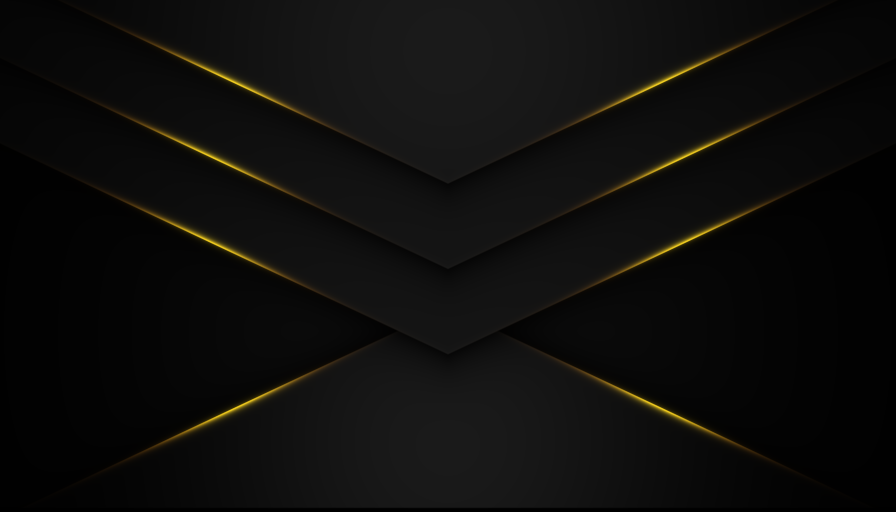
This background is drawn by a Shadertoy shader. Its source:

```glsl
#define EDGE_SLOPE 0.471
#define LOWEST_TIP 0.308
#define TIP_SPACING 0.1667
#define LOWER_APEX 0.3995
#define SHADOW_SIZE 0.032
#define SHADOW_DEPTH 0.75
#define RIM_WIDTH 0.0045
#define GLOW_LENGTH 0.15
#define TAIL_LENGTH 0.27
#define AMBER vec3(0.80, 0.44, 0.06)
#define YELLOW vec3(1.00, 0.84, 0.08)
#define BOTTOM_STRIP 0.008

// x: signed distance to an upward wedge with its tip at zero; y: place along its edge
vec2 wedge(vec2 p) {
    vec2 q = vec2(abs(p.x), p.y);
    vec2 edge = normalize(vec2(1.0, EDGE_SLOPE));
    float along = max(dot(q, edge), 0.0);
    float side = q.x * EDGE_SLOPE - q.y;
    return vec2(length(q - edge * along) * sign(side), along);
}

float spot(vec2 p, vec2 centre, vec2 size) {
    vec2 d = (p - centre) / size;
    return exp(-dot(d, d));
}

// Lays a panel with a shadow outside and a golden rim inside its edge
vec3 layPanel(vec3 below, vec2 w, float shade, float glowCentre, float pixel) {
    float d = w.x;
    float shadow = SHADOW_DEPTH * exp(-max(d, 0.0) / SHADOW_SIZE);
    float offset = w.y - glowCentre;
    float core = exp(-pow(abs(offset) / GLOW_LENGTH, 2.0));
    float tail = 0.25 * exp(-pow(abs(offset) / TAIL_LENGTH, 2.0));
    vec3 light = mix(AMBER, YELLOW, core) * (core + tail);

    float rim = exp(-max(-d, 0.0) / RIM_WIDTH);
    float spill = 0.22 * exp(-max(d, 0.0) / RIM_WIDTH);
    vec3 outside = below * (1.0 - shadow) + light * spill;
    vec3 inside = vec3(shade) + light * rim + 0.018 * rim * exp(-w.y * 4.0);
    return mix(outside, inside, smoothstep(pixel, -pixel, d));
}

void mainImage(out vec4 fragColor, in vec2 fragCoord) {
    float pixel = 1.0 / iResolution.y;
    vec2 p = (fragCoord - vec2(0.5 * iResolution.x, 0.0)) * pixel;

    // Dark side walls
    vec3 col = vec3(0.055 * spot(p, vec2(0.0, 0.35), vec2(0.58, 0.6)));

    // Lower triangle
    float lowerShade = 0.102 * spot(p, vec2(0.0, 0.14), vec2(0.48, 0.5));
    col = layPanel(col, wedge(vec2(p.x, LOWER_APEX - p.y)), lowerShade, 0.46, pixel);

    // Stacked chevrons, lowest first
    for (int i = 0; i < 3; i++) {
        float level = float(i);
        float tip = LOWEST_TIP + TIP_SPACING * level;
        float shade = 0.08 * spot(p, vec2(0.0, tip), vec2(0.82, 1.2));
        if (i == 2) shade = 0.102 * spot(p, vec2(0.0, 0.9), vec2(0.62, 0.6));
        float glowCentre = 0.51 - 0.045 * step(1.5, level);
        col = layPanel(col, wedge(p - vec2(0.0, tip)), shade, glowCentre, pixel);
    }

    // Black strip along the bottom
    col *= smoothstep(BOTTOM_STRIP - pixel, BOTTOM_STRIP + pixel, p.y);
    fragColor = vec4(min(col, 1.0), 1.0);
}
```
